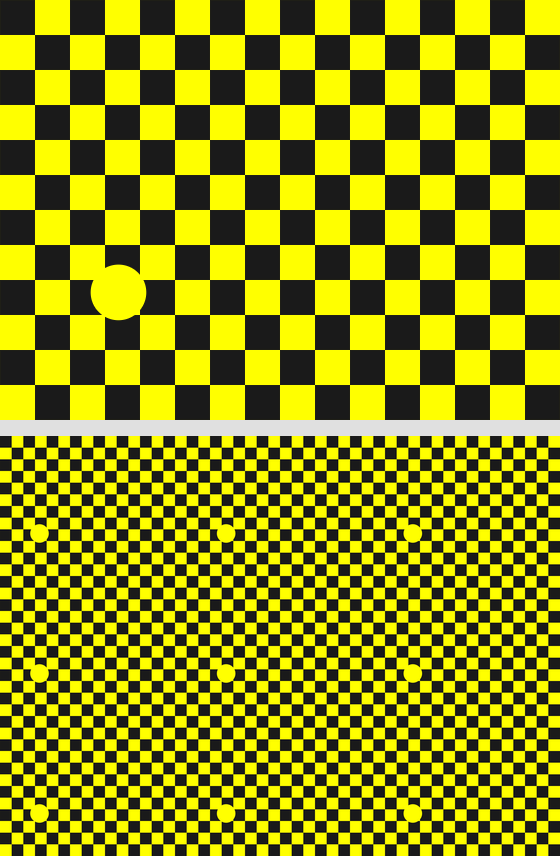
Top, the tile; bottom, the same tile 3 across and 3 down.
Write a WebGL 1 fragment shader that draws this pattern.

```glsl
precision highp float;
// Yellow and near-black checkerboard, 16 by 12 squares, with one yellow disc.
// Signed distances to the grid lines give smooth squares and a faint dark rim;
// the even counts let the board wrap on both axes.

uniform vec2 u_resolution;

void main() {
    vec2 grid = vec2(16.0, 12.0);
    vec2 cell = gl_FragCoord.xy / u_resolution * grid;
    vec2 pixel = grid / u_resolution;

    // Distance to the nearest grid line on each axis, signed by cell parity
    vec2 lineDist = 0.5 - abs(fract(cell) - 0.5);
    vec2 parity = 1.0 - 2.0 * mod(floor(cell), 2.0);
    vec2 wave = clamp(2.0 * lineDist * parity / pixel, -1.0, 1.0);
    float yellowSquare = 0.5 + 0.5 * wave.x * wave.y;

    // Slightly warmer rim just inside the dark squares
    float rim = 1.0 - smoothstep(0.02, 0.045, min(lineDist.x, lineDist.y));
    vec3 dark = mix(vec3(0.1), vec3(0.12, 0.12, 0.09), rim);

    // Single disc, lower left, measured in cells
    float discDist = length(cell - vec2(3.385, 3.645)) - 0.795;
    float disc = clamp(0.5 - discDist / max(pixel.x, pixel.y), 0.0, 1.0);

    vec3 color = mix(dark, vec3(1.0, 1.0, 0.0), max(yellowSquare, disc));
    gl_FragColor = vec4(color, 1.0);
}
```
